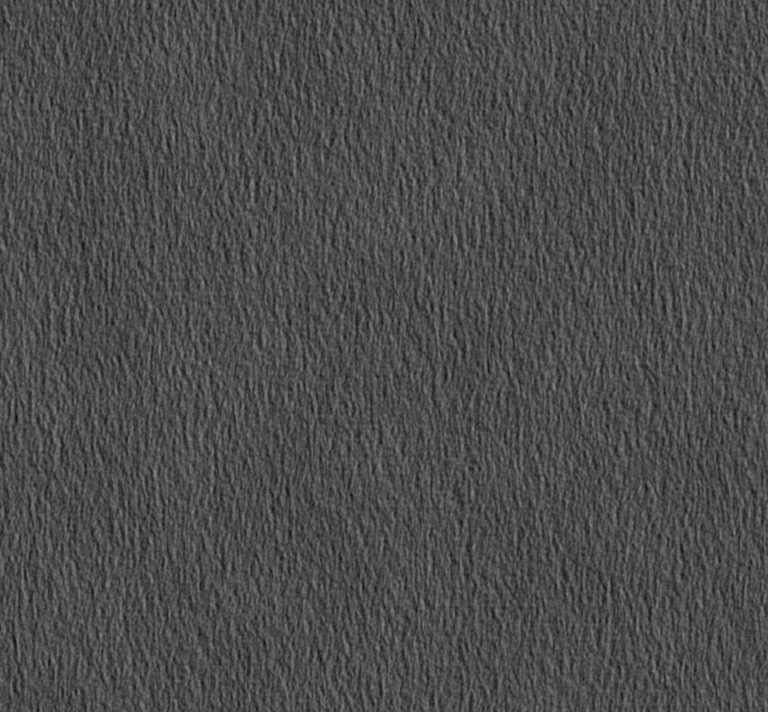
Reproduce this texture procedurally as a WebGL 1 fragment shader.

```glsl
precision highp float;

uniform vec2 u_resolution;

#define BASE_GREY 0.298
#define RELIEF_CONTRAST 0.152
#define GRAIN_CONTRAST 0.1
#define TONE_CONTRAST 0.022
#define FIBRE_SCALE vec2(148.0, 50.0)
#define GRAIN_SCALE vec2(265.0, 215.0)
#define LIGHT_STEP vec2(0.0017, 0.0008)
#define LEAN 0.025
#define BEND 0.006
#define WOBBLE 0.0014

// Random unit vector for a lattice point
vec2 randomDirection(vec2 cell) {
  float angle = 6.28318 * fract(sin(dot(cell, vec2(127.1, 311.7))) * 43758.5453);
  return vec2(cos(angle), sin(angle));
}

float cornerSlope(vec2 cell, vec2 local, vec2 corner) {
  return dot(randomDirection(cell + corner), local - corner);
}

// Smooth gradient noise centred on zero
float gradientNoise(vec2 p) {
  vec2 cell = floor(p);
  vec2 local = fract(p);
  vec2 blend = local * local * local * (local * (local * 6.0 - 15.0) + 10.0);
  float lower = mix(cornerSlope(cell, local, vec2(0.0, 0.0)),
                    cornerSlope(cell, local, vec2(1.0, 0.0)), blend.x);
  float upper = mix(cornerSlope(cell, local, vec2(0.0, 1.0)),
                    cornerSlope(cell, local, vec2(1.0, 1.0)), blend.x);
  return mix(lower, upper, blend.y);
}

// Upright fibres: broad ridges, main strands and short fine strands
float fibreHeight(vec2 p) {
  float ridges = gradientNoise(p * FIBRE_SCALE * vec2(0.57, 0.45) + 31.7);
  float strands = gradientNoise(p * FIBRE_SCALE);
  float fine = gradientNoise(p * FIBRE_SCALE * vec2(1.47, 2.3) + 87.3);
  return 0.7 * ridges + strands + 0.65 * fine;
}

// Lean and bend the fibres so they do not run in straight columns
vec2 bendFibres(vec2 p) {
  float bend = BEND * gradientNoise(p * 11.0 + 5.3);
  float wobble = WOBBLE * gradientNoise(p * vec2(57.0, 37.0) + 17.9);
  return p + vec2(LEAN * p.y + bend + wobble, 0.0);
}

void main() {
  vec2 p = gl_FragCoord.xy / u_resolution.y;
  vec2 fibre = bendFibres(p);

  // Side light on the raised fibres
  float relief = fibreHeight(fibre + LIGHT_STEP) - fibreHeight(fibre - LIGHT_STEP);

  // Fine grain and faint cloudy tone
  float grain = gradientNoise(fibre * GRAIN_SCALE + 53.1);
  float tone = gradientNoise(p * vec2(7.0, 4.0) + 2.6)
             + gradientNoise(p * vec2(26.0, 12.0) + 9.4);

  float grey = BASE_GREY + RELIEF_CONTRAST * relief
             + GRAIN_CONTRAST * grain + TONE_CONTRAST * tone;
  gl_FragColor = vec4(vec3(clamp(grey, 0.0, 1.0)), 1.0);
}
```
